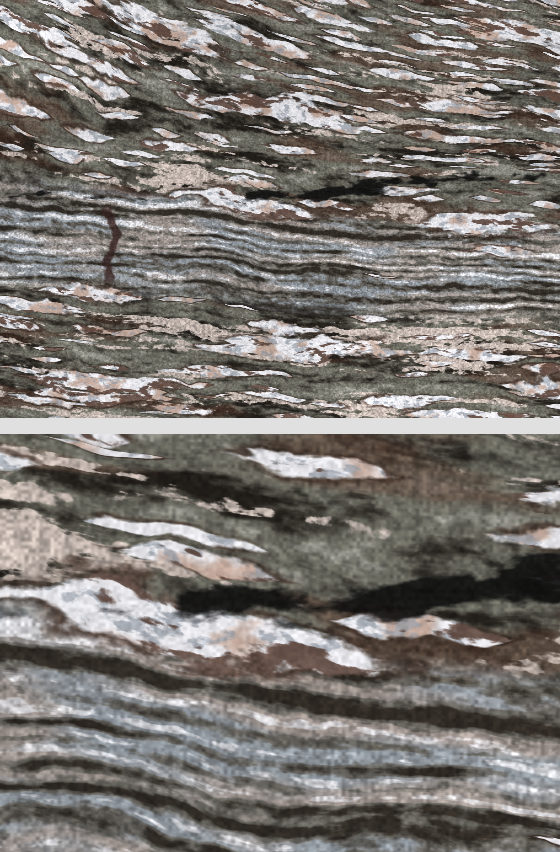
Top: the whole. Bottom: its middle third, enlarged.
Write a Shadertoy shader that draws this texture.

```glsl
// Weathered gneiss: dark olive foliation with a pale banded zone across the
// middle and ragged white quartz lenses above and below it. Noise is stretched
// along a bent layer coordinate; the lenses are scattered on jittered grids.
#define UPPER_TILT 0.32
#define BAND_TILT 0.07
#define WARP 0.065
#define BAND_LOW 0.27
#define BAND_HIGH 0.51
#define BAND_FREQ 270.0
#define LENS_LAYERS 5
#define GRAIN 0.62
#define DARK vec3(0.13, 0.115, 0.10)
#define OLIVE vec3(0.43, 0.43, 0.39)
#define QUARTZ vec3(0.91, 0.91, 0.93)
#define RUST vec3(0.42, 0.28, 0.22)

float hash(vec2 p) {
    return fract(sin(dot(p, vec2(127.1, 311.7))) * 43758.5453);
}

float noise(vec2 p) {
    vec2 i = floor(p), f = fract(p);
    f = f * f * (3.0 - 2.0 * f);
    return mix(mix(hash(i), hash(i + vec2(1, 0)), f.x),
               mix(hash(i + vec2(0, 1)), hash(i + vec2(1, 1)), f.x), f.y);
}

float fbm(vec2 p) {
    float sum = 0.0, amp = 0.5;
    for (int i = 0; i < 5; i++) {
        sum += amp * noise(p);
        p = mat2(1.9, 0.25, -0.25, 1.9) * p + 17.3;
        amp *= 0.5;
    }
    return sum / 0.97;
}

// x runs along the layers, y counts across them
vec2 foliation(vec2 p) {
    float tilt = mix(BAND_TILT, UPPER_TILT, smoothstep(0.45, 1.05, p.y));
    float warp = WARP * (fbm(p * vec2(2.3, 3.6)) - 0.5)
               + 0.014 * (noise(p * vec2(8.0, 15.0)) - 0.5)
               + 0.008 * (noise(p * vec2(24.0, 38.0)) - 0.5);
    return vec2(p.x, p.y + tilt * (p.x - 0.67) + warp);
}

// Signed depth inside the scattered lenses; positive means quartz
float lenses(vec2 f) {
    float ragged = 1.5 * (fbm(f * vec2(17.0, 46.0)) - 0.5)
                 + 0.8 * (fbm(f * vec2(55.0, 100.0) + 3.0) - 0.5);
    float depth = -1.0;
    for (int i = 0; i < LENS_LAYERS; i++) {
        float k = float(i);
        vec2 size = vec2(0.60, 0.115) * pow(0.70, k);
        vec2 g = f / size + vec2(3.7, 5.3) * k;
        g.x += hash(vec2(floor(g.y), k)) * 5.0;
        vec2 cell = floor(g) + 31.0 * k;
        vec2 jitter = vec2(hash(cell), hash(cell + 9.1)) - 0.5;
        vec2 halfSize = vec2(mix(0.25, 0.42, hash(cell + 4.7)),
                             mix(0.14, 0.32, hash(cell + 2.3)));
        vec2 q = (fract(g) - 0.5 - 0.14 * jitter) / halfSize;
        float v = (floor(g.y) + 0.5 - 5.3 * k) * size.y;
        float chance = v > BAND_HIGH ? 0.52 : (v < BAND_LOW ? 0.36 : 0.03);
        float d = 0.95 - q.x * q.x - abs(q.y) + ragged;
        if (hash(cell + 6.9) < chance) depth = max(depth, d);
    }
    return depth;
}

void mainImage(out vec4 fragColor, in vec2 fragCoord) {
    vec2 p = fragCoord / iResolution.y;
    vec2 f = foliation(p);
    float patches = fbm(p * 3.5 + 40.0);
    float streak = fbm(f * vec2(5.0, 26.0));
    float fine = fbm(f * vec2(15.0, 80.0) + 7.0);
    float speck = fbm(f * vec2(70.0, 130.0) + 2.0);

    // Olive matrix with broken dark and rusty laminae
    float tone = streak * 0.42 + fine * 0.38 + speck * 0.20;
    vec3 col = mix(DARK, OLIVE, smoothstep(0.34, 0.54, tone));
    col = mix(col, vec3(0.60, 0.60, 0.57), 0.8 * smoothstep(0.54, 0.66, tone));
    col = mix(col, RUST * 0.8, 0.5 * smoothstep(0.54, 0.68, fbm(f * vec2(4.0, 24.0) + 21.0)));

    // Grainy grey bands separated by thin uneven seams
    float zone = smoothstep(BAND_LOW - 0.03, BAND_LOW + 0.03, f.y + 0.04 * (streak - 0.5))
               * (1.0 - smoothstep(BAND_HIGH - 0.02, BAND_HIGH + 0.01, f.y));
    float wave = sin(f.y * BAND_FREQ + 7.0 * noise(f * vec2(2.0, 14.0)));
    float band = 0.22 * wave + 1.3 * (fbm(f * vec2(2.6, 58.0)) - 0.5)
               + 0.7 * (fine - 0.5) + 0.7 * (speck - 0.5);
    vec3 pale = mix(vec3(0.57, 0.60, 0.63), vec3(0.63, 0.59, 0.57), smoothstep(0.42, 0.62, streak));
    vec3 banded = mix(DARK * 1.4, vec3(0.40, 0.39, 0.37), smoothstep(-0.42, -0.14, band));
    banded = mix(banded, pale, smoothstep(-0.14, 0.10, band));
    banded = mix(banded, QUARTZ, 0.85 * smoothstep(0.24, 0.44, band));
    col = mix(col, banded, zone * 0.94);

    // Sparse pinkish stringers outside the bands
    float stringer = fbm(f * vec2(4.5, 48.0) + 63.0) + 0.25 * (patches - 0.5) + 0.35 * (speck - 0.5);
    col = mix(col, vec3(0.76, 0.71, 0.68), (1.0 - zone) * smoothstep(0.62, 0.69, stringer));

    // Quartz lenses: patchy dark rim, stained core split by broken laminae
    float depth = lenses(f);
    float rim = smoothstep(-0.55, -0.05, depth) * smoothstep(0.38, 0.60, fine);
    col = mix(col, mix(DARK, RUST * 0.7, streak), 0.75 * rim);
    float stain = fbm(p * vec2(22.0, 34.0) + 11.0);
    vec3 core = mix(QUARTZ, vec3(0.76, 0.66, 0.61), smoothstep(0.50, 0.68, stain));
    core = mix(core, vec3(0.58, 0.61, 0.65), 0.7 * smoothstep(0.50, 0.64, speck));
    float split = fbm(f * vec2(13.0, 60.0) + 5.0) + 0.4 * (speck - 0.5);
    core = mix(core, RUST * 0.75, 0.8 * smoothstep(0.59, 0.68, split));
    col = mix(col, core, smoothstep(-0.08, 0.26, depth));

    // Open shadowed seam above the banded zone
    float seamY = 0.53 + 0.05 * smoothstep(0.75, 1.15, p.x) + 0.035 * (fbm(p * 11.0) - 0.5);
    float seamWidth = 0.017 * smoothstep(0.5, 0.8, p.x) * (1.0 - smoothstep(0.85, 1.3, p.x));
    float seam = abs(p.y - seamY) - seamWidth + 0.05 * (fbm(p * vec2(30.0, 65.0)) - 0.43);
    col = mix(col, vec3(0.06), 0.9 * (1.0 - smoothstep(-0.007, 0.005, seam)));

    // Rusty crack cutting the bands
    float crackX = 0.26 + 0.12 * (p.y - 0.42) + 0.06 * (fbm(p.yy * vec2(14.0, 3.0)) - 0.5);
    float crack = abs(p.x - crackX) - 0.018 * fbm(p * 45.0);
    float crackSpan = smoothstep(0.31, 0.34, p.y) * (1.0 - smoothstep(0.49, 0.52, p.y));
    col = mix(col, vec3(0.21, 0.14, 0.13), 0.85 * crackSpan * (1.0 - smoothstep(-0.003, 0.005, crack)));

    // Crisp mineral grain and broad weathering
    float grain = noise(p * 340.0) * 0.6 + noise(p * 190.0 + 9.0) * 0.4 - 0.5;
    col *= 1.0 + GRAIN * grain * (1.0 - 0.6 * smoothstep(0.0, 0.3, depth));
    col *= 0.94 + 0.26 * (patches - 0.3);
    fragColor = vec4(clamp(col, 0.0, 1.0), 1.0);
}
```
